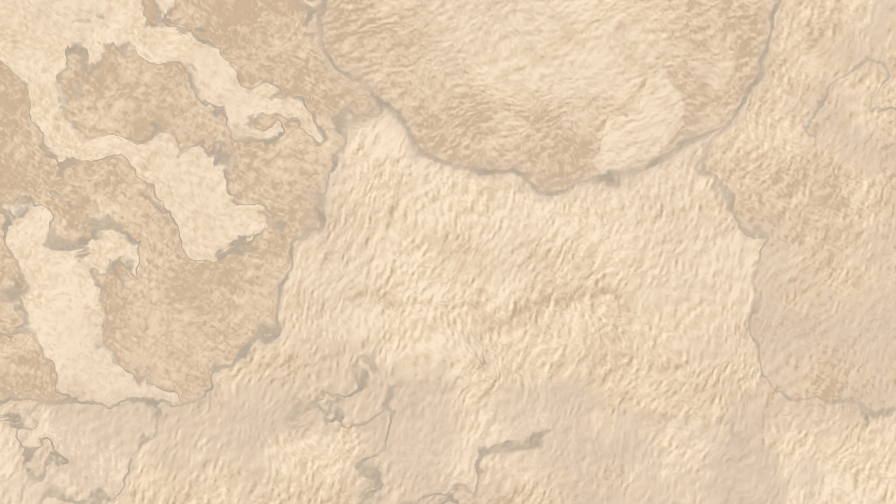
This texture is drawn by a Shadertoy shader. Its source:

```glsl
const vec3 SHADE = vec3(0.82, 0.715, 0.60);
const vec3 TAN = vec3(0.885, 0.785, 0.67);
const vec3 CREAM = vec3(0.925, 0.835, 0.72);
const vec3 PALE = vec3(0.965, 0.885, 0.775);
const vec3 GREY = vec3(0.85, 0.77, 0.68);
const vec3 STAIN = vec3(0.72, 0.66, 0.585);
const vec2 ARCH_CENTER = vec2(1.10, 1.07);
const float ARCH_RADIUS = 0.43;
const float LOWER_EDGE = 0.22;
const float LINE_WIDTH = 0.0085;
const float WARP = 0.20;
const float GRAIN = 0.62;
const float SPECKLE = 0.40;
const vec2 FIBRE_FREQ = vec2(145.0, 72.0);

float hash(vec2 p) {
    return fract(sin(dot(p, vec2(12.9898, 78.233))) * 43758.5453);
}

float noise(vec2 p) {
    vec2 i = floor(p), f = fract(p);
    f = f * f * (3.0 - 2.0 * f);
    return mix(mix(hash(i), hash(i + vec2(1, 0)), f.x),
               mix(hash(i + vec2(0, 1)), hash(i + vec2(1, 1)), f.x), f.y);
}

mat2 rotation(float a) {
    return mat2(cos(a), sin(a), -sin(a), cos(a));
}

float fbm(vec2 p) {
    float sum = 0.0, amp = 0.516;
    for (int i = 0; i < 5; i++) {
        sum += amp * noise(p);
        p = rotation(0.6) * p * 2.03 + 17.3;
        amp *= 0.5;
    }
    return sum;
}

// Raised fibres lit from the upper left
float relief(vec2 p, float angle) {
    vec2 q = rotation(angle) * p * FIBRE_FREQ;
    vec2 lit = rotation(angle) * (p + vec2(-0.004, 0.005)) * FIBRE_FREQ;
    float coarse = noise(q * 0.45) - noise(lit * 0.45);
    return noise(q) - noise(lit) + 0.7 * coarse;
}

float inside(float d) {
    return 1.0 - smoothstep(-0.003, 0.003, d);
}

float lineMask(float d, float width) {
    float pixel = 1.0 / iResolution.y;
    return 1.0 - smoothstep(width * 0.25, width + 0.5 * pixel, abs(d));
}

vec3 woodColor(float t) {
    vec3 c = mix(SHADE, TAN, clamp(t * 3.0, 0.0, 1.0));
    c = mix(c, CREAM, clamp(t * 3.0 - 1.0, 0.0, 1.0));
    return mix(c, PALE, clamp(t * 3.0 - 2.0, 0.0, 1.0));
}

void mainImage(out vec4 fragColor, in vec2 fragCoord) {
    vec2 p = fragCoord / iResolution.y;
    p.x += 0.5 * (16.0 / 9.0 - iResolution.x / iResolution.y);
    vec2 warp = vec2(fbm(p * 8.0 + 3.7), fbm(p * 8.0 + 41.2)) - 0.5;
    vec2 q = p + WARP * warp;

    // Large zones: arch on top, a flank on each side
    vec2 fromArch = (p + 0.5 * WARP * warp - ARCH_CENTER) * vec2(0.93, 1.0);
    float radius = length(fromArch);
    float arch = radius - ARCH_RADIUS;
    float left = max(dot(q - vec2(0.57, 0.52), vec2(0.89, -0.46)), LOWER_EDGE - q.y);
    float right = max(dot(q - vec2(1.49, 0.48), vec2(-0.955, -0.294)), LOWER_EDGE - q.y);
    left = max(left, -arch);
    right = max(right, -arch);
    float wedge = max(abs(q.x - 1.27) - (0.87 - q.y) * 0.35, 0.66 - q.y);
    float inArch = inside(arch), inLeft = inside(left), inRight = inside(right);
    float flank = max(inLeft, inRight);

    // Islands and veins inside the zones
    float corner = smoothstep(0.82, 0.98, p.y - 0.15 * p.x);
    vec2 slanted = rotation(0.7) * q;
    float island = (0.60 - 0.12 * corner - fbm(slanted * vec2(4.5, 8.0) + 8.4)) * 0.24;
    float vein = (fbm(slanted * vec2(5.0, 3.6) + 23.0) - 0.5) * 0.32;
    float inIsland = inside(island) * inLeft;
    float low = smoothstep(0.36, 0.22, p.y) * (1.0 - flank);

    // Base tone of each zone
    float smear = fbm(p * vec2(2.5, 8.0) + 60.0) - 0.5;
    float mottle = fbm(p * 14.0 + 90.0) - 0.5;
    float tone = 0.80 + 0.85 * smear;
    tone = mix(tone, 0.25 + 0.7 * smear, inLeft);
    tone = mix(tone, 0.48 + 0.5 * smear, inRight);
    float rings = noise(vec2(radius * 42.0, atan(fromArch.x, -fromArch.y) * 4.0)) - 0.5;
    float archTone = mix(0.72, 0.16, smoothstep(0.15, 0.41, radius));
    tone = mix(tone, archTone + 0.30 * rings + 0.8 * smear, inArch);
    tone = mix(tone, 0.80, max(inIsland, inside(wedge)));
    float band = exp(-pow((q.y - 0.39) / 0.018, 2.0));
    band *= smoothstep(0.5, 0.6, p.x) * smoothstep(1.35, 1.2, p.x);
    tone -= 0.38 * band + 0.20 * low * inside(vein);

    // Fibres, scratches and fine speckle
    vec2 bent = p + 0.05 * warp;
    float fibres = relief(bent, mix(0.3, -0.7, inLeft));
    float ringFibres = relief(bent.yx, 0.1);
    float grain = mix(fibres, 0.8 * ringFibres, inArch) * mix(1.0, 0.75, flank);
    float scratch = noise(rotation(0.55) * bent * vec2(25.0, 190.0));
    scratch += noise(rotation(-0.9) * bent * vec2(22.0, 170.0)) - 1.0;
    float speckle = noise(bent * 210.0 + 7.0) - 0.5;
    tone += GRAIN * grain + SPECKLE * speckle;
    tone += 0.7 * mottle + 0.25 * scratch * max(flank, inArch);
    vec3 color = woodColor(tone);

    // Grey bloom and dark boundary lines
    float bloom = smoothstep(0.49, 0.66, fbm(p * 6.0 + 130.0) + 0.25 * speckle);
    color = mix(color, GREY, bloom * mix(0.2, 0.65, max(inRight, low)));
    float width = LINE_WIDTH * (0.4 + 1.2 * noise(p * 17.0 + 5.0));
    float border = max(lineMask(arch, width), lineMask(left, width));
    border = max(border, 0.75 * lineMask(right, width));
    border = max(border, inLeft * lineMask(island, width * 0.9));
    float veins = lineMask(vein, width) * max(low, 0.75 * inRight);
    border = max(border, veins * smoothstep(0.25, 0.5, noise(p * 6.0 + 70.0)));
    float halo = max(lineMask(arch, 0.03), lineMask(left, 0.025));
    halo = max(halo, low * lineMask(vein, 0.03));
    color = mix(color, GREY, 0.4 * halo);
    float strength = 0.25 + 0.85 * noise(p * 30.0 + 33.0) + 0.5 * speckle;
    color = mix(color, STAIN, border * clamp(strength, 0.1, 1.0));
    color += 0.035 * grain + 0.02 * speckle;
    fragColor = vec4(clamp(color, 0.0, 1.0), 1.0);
}
```
